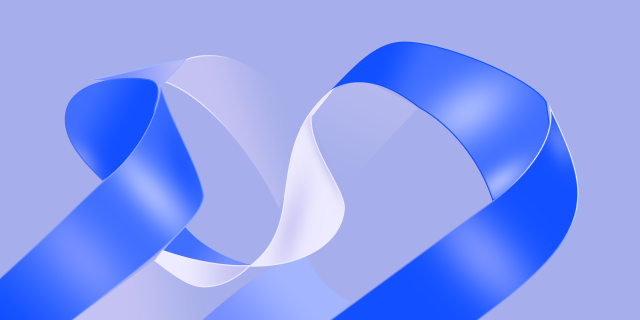
Write a Shadertoy shader that draws this background.

```glsl
// Glossy blue and pearl ribbons looping over a soft periwinkle backdrop.
// Each face is a closed Bezier path, filled by signed distance and shaded
// with linear ramps and stretched glows, painted from back to front.

const vec3 BACKDROP = vec3(.65, .687, .92);
const vec3 DEEP = vec3(.07, .31, 1);
const vec3 ROYAL = vec3(.25, .43, 1);
const vec3 SKY = vec3(.46, .56, 1);
const vec3 MIST = vec3(.64, .71, 1);
const vec3 LILAC = vec3(.77, .76, .95);
const vec3 PEARL = vec3(.93, .92, 1);
const int STEPS = 18;

// Sample point, first point, pen, squared distance, side (-1 inside)
struct Path { vec2 p, first, pen; float dist, side; };

Path start(vec2 p, float x, float y) {
  return Path(p, vec2(x, y), vec2(x, y), 1e6, 1.);
}

void lineTo(inout Path s, vec2 b) {
  vec2 e = b - s.pen, w = s.p - s.pen;
  vec2 q = w - e * clamp(dot(w, e) / max(dot(e, e), 1e-6), 0., 1.);
  s.dist = min(s.dist, dot(q, q));
  bvec3 side = bvec3(s.p.y >= s.pen.y, s.p.y < b.y, e.x * w.y > e.y * w.x);
  if (all(side) || !any(side)) s.side = -s.side;
  s.pen = b;
}

void line(inout Path s, float x, float y) { lineTo(s, vec2(x, y)); }

void curve(inout Path s, float bx, float by, float cx, float cy, float x, float y) {
  vec2 a = s.pen, b = vec2(bx, by), c = vec2(cx, cy), d = vec2(x, y);
  for (int i = 1; i <= STEPS; i++) {
    float t = float(i) / float(STEPS);
    vec2 m = mix(b, c, t);
    lineTo(s, mix(mix(mix(a, b, t), m, t), mix(m, mix(c, d, t), t), t));
  }
}

// Closes the path and lays its fill, with a thin tinted rim, over the color
void paint(inout vec3 color, Path s, vec3 fill, vec3 rim) {
  lineTo(s, s.first);
  float d = s.side * sqrt(s.dist);
  float coverage = clamp(.5 - d * iResolution.y / 100., 0., 1.);
  color = mix(color, mix(rim, fill, smoothstep(.1, .6, -d)), coverage);
}

// Smooth blend weight from point a to point b
float ramp(vec2 p, float ax, float ay, float bx, float by) {
  vec2 a = vec2(ax, ay), e = vec2(bx, by) - a;
  return smoothstep(0., 1., dot(p - a, e) / dot(e, e));
}

// Soft ellipse: axis gives direction and half length
float glow(vec2 p, float x, float y, float ax, float ay, float width) {
  vec2 q = p - vec2(x, y), axis = vec2(ax, ay), n = normalize(axis);
  vec2 r = vec2(dot(q, n) / length(axis), (q.x * n.y - q.y * n.x) / width);
  return exp(-dot(r, r));
}

void mainImage(out vec4 fragColor, in vec2 fragCoord) {
  vec2 p = fragCoord / iResolution.xy * vec2(200, 100); // percent of height
  vec3 color = BACKDROP, fill;

  // Faint bands at the back
  Path s = start(p, 20., -2.);
  line(s, 48.2, 18.7); line(s, 78., 17.); line(s, 61., -2.);
  fill = mix(LILAC, BACKDROP, ramp(p, 38., 5., 67., 9.));
  paint(color, s, fill, fill);

  s = start(p, 61., -2.);
  curve(s, 72.9, 8.3, 83.3, 18., 95.8, 19.8);
  curve(s, 98.4, 14.1, 102.9, 8.9, 109.4, 5.7);
  line(s, 103., -2.);
  fill = mix(SKY, MIST, ramp(p, 70., -4., 90., 14.));
  paint(color, s, fill, fill);

  s = start(p, 50.8, 74.5);
  curve(s, 53.4, 81.8, 62.5, 83.9, 70.3, 82.3);
  curve(s, 80.7, 79.9, 91.1, 70.1, 97.4, 60.9);
  line(s, 87.2, 34.9);
  curve(s, 80.7, 49.2, 65.1, 70.1, 50.8, 74.5);
  fill = mix(LILAC, BACKDROP, ramp(p, 67., 64., 89., 71.));
  paint(color, s, fill, mix(PEARL, fill, ramp(p, 62., 80., 74., 80.)));

  s = start(p, 96.9, 62.2);
  curve(s, 100.3, 71.4, 109.4, 76.6, 117.2, 73.4);
  line(s, 130.7, 66.4); line(s, 107.3, 41.4);
  fill = mix(BACKDROP, LILAC, .45 * ramp(p, 105., 42., 118., 72.));
  paint(color, s, fill, fill);

  // Left loop: bridge and inner face
  s = start(p, 27.3, 75.);
  curve(s, 39.1, 77.1, 49.5, 80.5, 58.6, 81.8);
  line(s, 50.5, 73.);
  fill = mix(SKY, LILAC, ramp(p, 34., 76., 62., 80.));
  paint(color, s, fill, MIST);

  s = start(p, 32., 43.5);
  curve(s, 24.7, 50.5, 19.5, 57., 20.3, 64.1);
  curve(s, 21.4, 75.3, 39.1, 76.6, 46.4, 75.3);
  curve(s, 50.3, 74.5, 50., 70.8, 48.4, 66.1);
  line(s, 48., 50.);
  fill = mix(ROYAL, DEEP, ramp(p, 24., 66., 39., 58.));
  fill = mix(fill, SKY, glow(p, 25., 50., 5., -6., 4.));
  paint(color, s, fill, ROYAL);

  // Lower curl: blue inside, pearl outside
  s = start(p, 57.8, 29.2);
  curve(s, 62.5, 23.2, 71.6, 18.7, 78.6, 17.2);
  line(s, 62., 16.); line(s, 50.8, 21.4);
  fill = mix(ROYAL, SKY, ramp(p, 60., 26., 73., 18.));
  paint(color, s, fill, fill);

  s = start(p, 50.8, 21.9);
  curve(s, 59.9, 18.7, 70.3, 16.7, 78.6, 17.2);
  curve(s, 74.2, 12.8, 69., 10.2, 63.8, 10.2);
  curve(s, 58.6, 10.2, 53.4, 14.6, 48.2, 18.5);
  paint(color, s, mix(PEARL, LILAC, ramp(p, 56., 16., 76., 16.)), PEARL);

  // Left front ribbon
  s = start(p, 50.3, 73.2);
  curve(s, 53.4, 62.2, 62.5, 47.9, 63.8, 38.8);
  curve(s, 63.3, 29.7, 39.1, 12.8, 19., -3.);
  line(s, -3., -3.); line(s, -3., 10.5);
  curve(s, 15.6, 27.1, 26., 38., 32.6, 43.8);
  curve(s, 43., 51.8, 49., 63.5, 50.3, 73.2);
  fill = mix(DEEP, ROYAL, ramp(p, 0., 0., 18., 18.));
  fill = mix(fill, SKY, glow(p, 26., 19., 15., -17., 9.));
  fill = mix(fill, DEEP, .7 * glow(p, 57., 49., 5., -14., 5.));
  fill = mix(fill, MIST, glow(p, 47., 40., 13., -15., 6.));
  paint(color, s, fill, mix(fill, MIST, .6));

  // Pearl sheet in the middle
  s = start(p, 105., 73.);
  curve(s, 91.1, 63., 90.4, 49.2, 88.8, 38.8);
  curve(s, 87.8, 28.4, 84.6, 21.9, 77.6, 16.7);
  curve(s, 91.1, 16.1, 106.8, 21.9, 107.8, 34.9);
  curve(s, 107.8, 41.4, 96.9, 53.1, 97.4, 63.5);
  fill = mix(PEARL, LILAC, .7 * glow(p, 91., 29., 4., 15., 4.));
  fill = mix(fill, LILAC, glow(p, 101., 52., 5., -12., 2.));
  paint(color, s, fill, PEARL);

  // Right arch
  s = start(p, 103.6, 72.1);
  curve(s, 110.7, 79.2, 117.2, 87., 126.3, 87.);
  curve(s, 139.3, 87., 166.7, 75.3, 170.8, 68.2);
  line(s, 174., 46.); line(s, 153.9, 37.2);
  curve(s, 151., 46.6, 143.2, 59.6, 130.7, 66.4);
  curve(s, 121.1, 74., 112., 76.6, 103.6, 72.1);
  fill = mix(DEEP, ROYAL, ramp(p, 119., 82., 132., 76.));
  fill = mix(fill, MIST, glow(p, 146., 65., 14., 9., 9.));
  fill = mix(fill, MIST, glow(p, 156., 43., 8., 6., 4.));
  paint(color, s, fill, DEEP);

  // Right front ribbon
  s = start(p, 171.4, 67.7);
  curve(s, 176.6, 57., 181.5, 46.6, 180.7, 37.5);
  curve(s, 179.7, 21.9, 161.5, 8.9, 145.5, -3.);
  line(s, 99., -3.);
  curve(s, 122.4, 14.1, 140.6, 27.6, 153.9, 37.2);
  curve(s, 168., 47.9, 174., 59.6, 171.4, 67.7);
  fill = mix(DEEP, SKY, glow(p, 151., 20., 16., -18., 10.));
  fill = mix(fill, SKY, .7 * glow(p, 175., 56., 3., -7., 4.));
  paint(color, s, fill, mix(SKY, PEARL, ramp(p, 155., 38., 168., 52.)));

  fragColor = vec4(color, 1);
}
```
